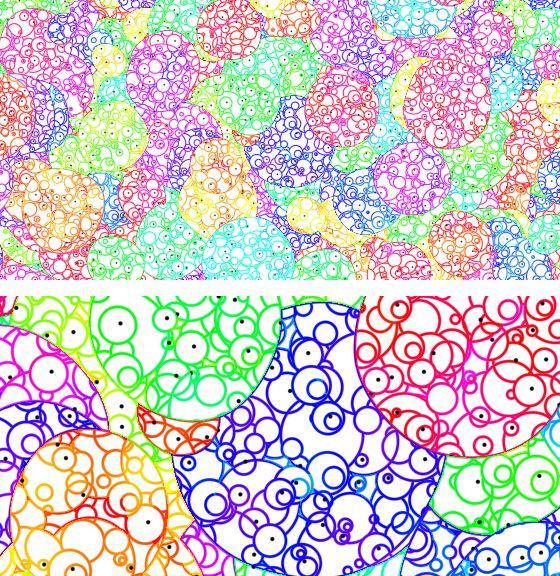
Top: the whole. Bottom: its middle third, enlarged.
Write a WebGL 2 fragment shader that draws this pattern.

```glsl
#version 300 es
precision highp float;
precision highp int;
// Rainbow patches bounded by arcs, filled with outlined bubbles and dark dots on white.

#define LINE_WIDTH 0.0033
#define DOT_RADIUS 0.0024
#define DOT_SHARE 0.55
#define PATCH_CELL 0.105
#define BUBBLE_CELL 0.046
#define BEAD_CELL 0.035
#define PATCH_SIZES vec2(0.45, 1.6)
#define BUBBLE_SIZES vec2(0.25, 1.2)
#define BEAD_SIZES vec2(0.12, 0.76)
#define WARP 0.025
#define HUE_DRIFT 0.1
#define SOFTNESS 0.85

uniform vec2 u_resolution;
out vec4 fragColor;

// Lengths are in canvas heights; id is -1 where no disc covers the point.
struct Disc { float edge; float id; float radius; vec2 offset; };

vec3 hash3(vec3 cell) {
    uvec3 v = uvec3(ivec3(cell)) * 1664525u + 1013904223u;
    v.x += v.y * v.z; v.y += v.z * v.x; v.z += v.x * v.y;
    v ^= v >> 16u;
    v.x += v.y * v.z; v.y += v.z * v.x; v.z += v.x * v.y;
    return vec3(v >> 8u) / 16777216.0;
}

float cornerSlope(vec2 cell, vec2 offset, float seed) {
    float angle = 6.2832 * hash3(vec3(cell, seed)).x;
    return dot(vec2(cos(angle), sin(angle)), offset);
}

float gradientNoise(vec2 p, float seed) {
    vec2 i = floor(p), f = fract(p), u = f * f * (3.0 - 2.0 * f), e = vec2(1, 0);
    float low = mix(cornerSlope(i, f, seed), cornerSlope(i + e, f - e, seed), u.x);
    float high = mix(cornerSlope(i + e.yx, f - e.yx, seed),
                     cornerSlope(i + e.xx, f - e.xx, seed), u.x);
    return mix(low, high, u.y);
}

// Offset from the centre, radius and stacking rank of the disc born in a cell
vec4 discInCell(vec2 q, vec2 cell, vec2 sizes, float seed) {
    vec3 h = hash3(vec3(cell, seed));
    return vec4(q - cell - h.xy, mix(sizes.x, sizes.y, h.z), fract(h.z * 61.7));
}

// Topmost disc at p, with the distance to the nearest visible outline
Disc stackedDiscs(vec2 p, float cellSize, vec2 sizes, float seed) {
    vec2 q = p / cellSize, base = floor(q);
    Disc top = Disc(9.0, -1.0, 0.0, vec2(9));
    for (int k = 0; k < 25; k++) {
        vec4 d = discInCell(q, base + vec2(k % 5 - 2, k / 5 - 2), sizes, seed);
        if (length(d.xy) < d.z && d.w > top.id)
            top = Disc(9.0, d.w, d.z * cellSize, d.xy * cellSize);
    }
    for (int k = 0; k < 25; k++) {
        vec4 d = discInCell(q, base + vec2(k % 5 - 2, k / 5 - 2), sizes, seed);
        if (d.w >= top.id) top.edge = min(top.edge, abs(length(d.xy) - d.z) * cellSize);
    }
    return top;
}

vec3 rainbow(float hue) {
    return clamp(abs(mod(hue * 6.0 + vec3(0, 4, 2), 6.0) - 3.0) - 1.0, 0.0, 1.0);
}

// Antialiased cover of everything closer than a half width
float cover(float dist, float halfWidth) {
    float blur = SOFTNESS / u_resolution.y;
    return 1.0 - smoothstep(halfWidth - blur, halfWidth + blur, dist);
}

void main() {
    vec2 p = gl_FragCoord.xy / u_resolution.y;

    // Large patches choose the hue and reseed their contents
    vec2 bend = vec2(gradientNoise(p * 5.0, 71.0), gradientNoise(p * 5.0, 72.0));
    Disc region = stackedDiscs(p + WARP * bend, PATCH_CELL, PATCH_SIZES, 11.0);
    float seed = floor((region.id + 2.0) * 999.0);
    Disc bubble = stackedDiscs(p, BUBBLE_CELL, BUBBLE_SIZES, seed);
    Disc bead = stackedDiscs(p, BEAD_CELL, BEAD_SIZES, seed + 4000.0);

    // Some beads hide the bubble arcs behind them; a few hold an inner ring
    float lineDist = min(region.edge, bead.edge);
    float lot = fract(bead.id * 37.0);
    if (bead.id < 0.0 || lot < 0.5) lineDist = min(lineDist, bubble.edge);
    else if (lot > 0.75) {
        vec2 ringCentre = vec2(0.3, -0.2) * bead.radius;
        lineDist = min(lineDist, abs(length(bead.offset - ringCentre) - 0.5 * bead.radius));
    }

    float hue = fract(region.id * 17.0) + HUE_DRIFT * gradientNoise(p * 12.0, 73.0)
              + 0.05 * (bubble.id - 0.5);
    vec3 color = mix(vec3(1), rainbow(hue), cover(lineDist, 0.5 * LINE_WIDTH));

    // Dark dots near the centres of some beads
    float dotDist = length(bead.offset - vec2(0.15, 0.1) * bead.radius);
    float dotted = step(fract(bead.id * 53.0), DOT_SHARE);
    color = mix(color, vec3(0.03), dotted * cover(dotDist, DOT_RADIUS));
    fragColor = vec4(color, 1.0);
}
```
